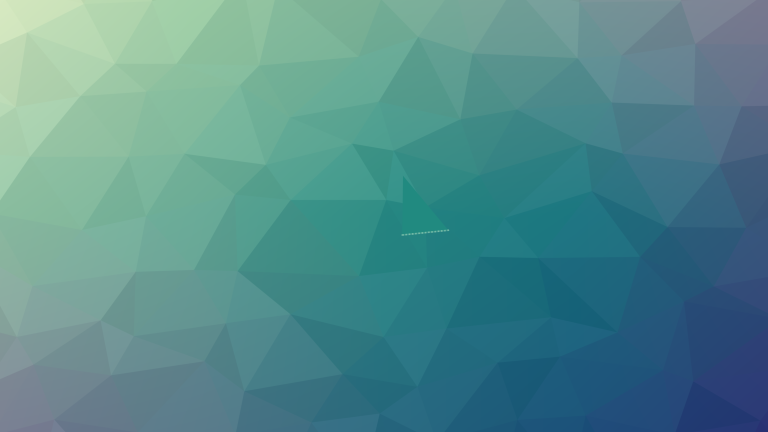
This background is drawn by a Shadertoy shader. Its source:

```glsl
float hash(vec2 p) {
    p = fract(p * vec2(0.1731, 0.2397) + 0.37);
    p += dot(p, p.yx + 31.7);
    return fract((p.x + p.y) * p.x * 7.13);
}

// Five evenly spaced colour stops
vec3 ramp(float x, vec3 a, vec3 b, vec3 c, vec3 d, vec3 e) {
    vec4 t = clamp(4.0 * x - vec4(0, 1, 2, 3), 0.0, 1.0);
    return mix(mix(mix(mix(a, b, t.x), c, t.y), d, t.z), e, t.w);
}

// Smooth colour field over the unit canvas
vec3 field(vec2 uv) {
    vec3 top = ramp(uv.x, vec3(0.85, 0.91, 0.75), vec3(0.62, 0.80, 0.64),
        vec3(0.49, 0.70, 0.60), vec3(0.47, 0.61, 0.60), vec3(0.51, 0.49, 0.58));
    vec3 middle = ramp(uv.x, vec3(0.56, 0.76, 0.64), vec3(0.40, 0.66, 0.58),
        vec3(0.16, 0.55, 0.52), vec3(0.10, 0.46, 0.50), vec3(0.22, 0.34, 0.48));
    vec3 bottom = ramp(uv.x, vec3(0.50, 0.50, 0.59), vec3(0.34, 0.46, 0.53),
        vec3(0.16, 0.41, 0.50), vec3(0.10, 0.31, 0.47), vec3(0.14, 0.17, 0.43));
    float y = clamp(uv.y, 0.0, 1.0) * 2.0;
    return mix(mix(bottom, middle, min(y, 1.0)), top, max(y - 1.0, 0.0));
}

// Skewed lattice point, moved within a disc small enough to avoid folds
vec2 vertex(vec2 id) {
    float angle = 6.2832 * hash(id);
    float radius = 0.38 * sqrt(hash(id + 19.0));
    vec2 offset = radius * vec2(cos(angle), sin(angle));
    return (vec2(id.x + 0.5 * id.y, id.y) + offset) * vec2(0.174, 0.128);
}

float edgeDistance(vec2 p, vec2 a, vec2 b) {
    vec2 e = normalize(b - a), q = p - a;
    return e.x * q.y - e.y * q.x;
}

// Antialiased counterclockwise triangle
float coverage(vec2 p, vec2 a, vec2 b, vec2 c) {
    float d = min(edgeDistance(p, a, b), min(edgeDistance(p, b, c), edgeDistance(p, c, a)));
    float pixel = 0.7 / iResolution.y;
    return smoothstep(-pixel, pixel, d);
}

vec3 facet(vec2 p, vec2 a, vec2 b, vec2 c, float seed) {
    vec2 scale = vec2(iResolution.y / iResolution.x, 1.0);
    vec3 flatColor = field((a + b + c) / 3.0 * scale);
    return mix(field(p * scale), flatColor, 0.65) + 0.045 * (seed - 0.5);
}

void mainImage(out vec4 fragColor, in vec2 fragCoord) {
    vec2 p = fragCoord / iResolution.y;
    vec2 q = p / vec2(0.174, 0.128);
    vec2 base = floor(vec2(q.x - 0.5 * q.y, q.y));

    // Triangle mesh: two facets per lattice cell
    vec4 sum = vec4(0.0);
    for (int j = -1; j <= 1; j++) {
        for (int i = -1; i <= 1; i++) {
            vec2 id = base + vec2(i, j);
            vec2 a = vertex(id), b = vertex(id + vec2(1, 0));
            vec2 c = vertex(id + vec2(0, 1)), d = vertex(id + 1.0);
            sum += coverage(p, a, b, c) * vec4(facet(p, a, b, c, hash(id + 41.0)), 1.0);
            sum += coverage(p, b, d, c) * vec4(facet(p, b, d, c, hash(id + 73.0)), 1.0);
        }
    }
    vec3 color = sum.rgb / max(sum.a, 0.001);

    // Saturated central facet
    vec2 left = vec2(0.931, 0.456), right = vec2(1.038, 0.467);
    float accent = coverage(p, left, right, vec2(0.933, 0.593));
    color = mix(color, vec3(0.13, 0.54, 0.50), accent);

    // Fine dashed highlight along its lower edge
    float along = clamp(dot(p - left, right - left) / dot(right - left, right - left), 0.0, 1.0);
    float lineDistance = length(p - mix(left, right, along));
    float dash = 0.65 + 0.35 * sin(along * 90.0);
    float highlight = 1.0 - smoothstep(0.0005, 0.0005 + 1.2 / iResolution.y, lineDistance);
    color = mix(color, vec3(0.60, 0.82, 0.72), highlight * dash * 0.7);

    fragColor = vec4(color, 1.0);
}
```
